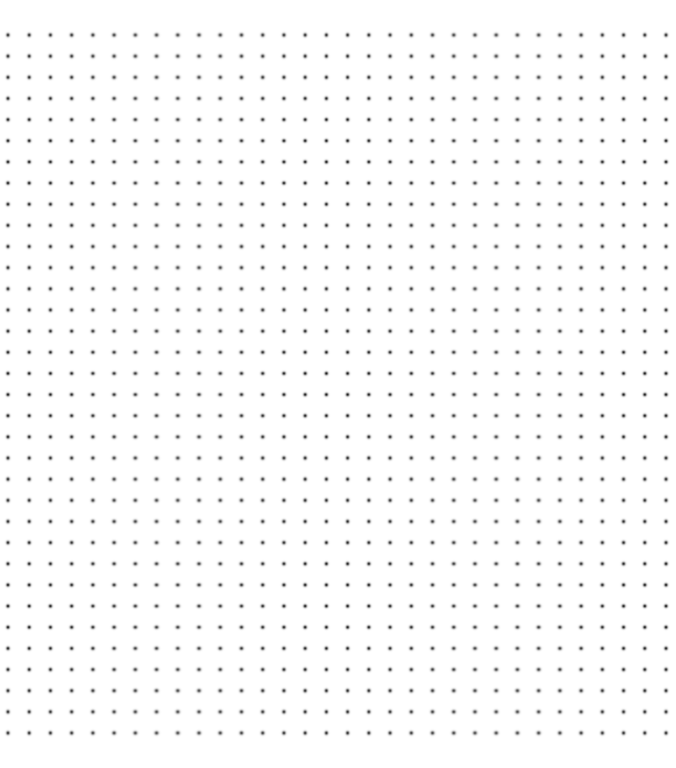
This pattern is drawn by a Shadertoy shader. Its source:

```glsl
// Square grid of small soft dark dots on white, with slow bands of sharper dots.
#define COLUMNS_ROWS vec2(32.0, 34.0)
#define PITCH        vec2(0.02764, 0.02754) // spacing, in canvas heights
#define GRID_CENTER  vec2(0.4388, 0.5)
#define SHARP_RADIUS 0.0016                 // falloff of the crispest dots
#define SPREAD       vec2(0.0003, 0.00015)  // extra falloff of the softest dots
#define BAND_PERIOD  vec2(15.5, 10.5)       // dots between sharp bands
#define INK_STRENGTH 0.98
#define INK          vec3(0.09)
#define PAPER        vec3(1.0)

const float TAU = 6.2831853;

// Falloff widths of a dot: smallest at band centers, widest between them.
vec2 dotWidth(vec2 cell) {
    vec2 fromMiddle = cell - 0.5 * (COLUMNS_ROWS - 1.0);
    vec2 softness = 0.5 - 0.5 * cos(TAU * fromMiddle / BAND_PERIOD);
    return SHARP_RADIUS + SPREAD * softness;
}

// Gaussian spot whose total ink stays constant as its width changes.
float softDot(vec2 offset, vec2 width, float pixel) {
    vec2 smoothWidth = sqrt(width * width + 0.02 * pixel * pixel);
    vec2 q = offset / smoothWidth;
    float peak = SHARP_RADIUS * SHARP_RADIUS / (smoothWidth.x * smoothWidth.y);
    return peak * exp(-0.5 * dot(q, q));
}

void mainImage(out vec4 fragColor, in vec2 fragCoord) {
    float pixel = 1.0 / iResolution.y;
    vec2 position = fragCoord * pixel;

    // Nearest dot, limited to the finite grid so the margins stay empty
    vec2 lastCell = COLUMNS_ROWS - 1.0;
    vec2 gridPosition = (position - GRID_CENTER) / PITCH + 0.5 * lastCell;
    vec2 cell = clamp(floor(gridPosition + 0.5), vec2(0.0), lastCell);
    vec2 offset = (gridPosition - cell) * PITCH;

    // Ink on paper
    float coverage = INK_STRENGTH * softDot(offset, dotWidth(cell), pixel);
    fragColor = vec4(mix(PAPER, INK, coverage), 1.0);
}
```
